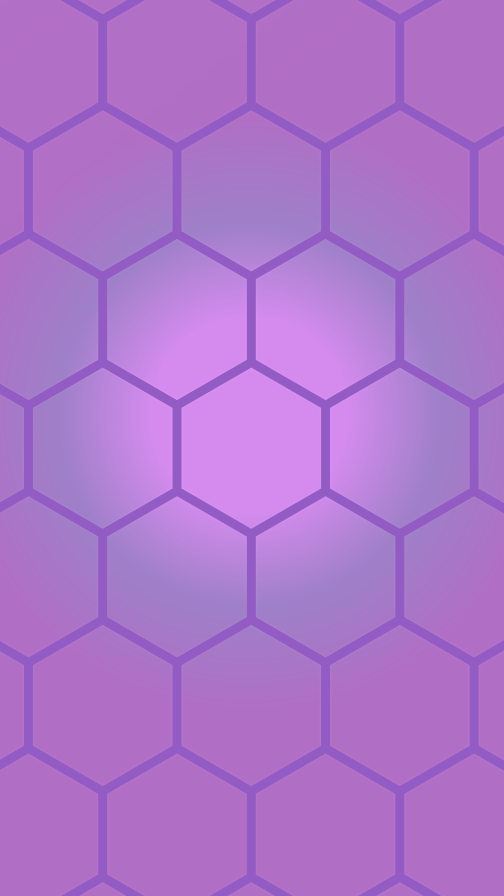
Reproduce this background procedurally as a Shadertoy shader.

```glsl
const vec3 GLOW_COLOR = vec3(0.830, 0.545, 0.930);
const vec3 RING_COLOR = vec3(0.622, 0.500, 0.785);
const vec3 OUTER_COLOR = vec3(0.692, 0.432, 0.770);
const vec3 LINE_COLOR = vec3(0.578, 0.362, 0.770);

const float CELL_WIDTH = 0.1658;
const float LINE_WIDTH = 0.0100;

// Distance to the nearest border of a pointy-top hexagon grid
float hexBorder(vec2 p, float width) {
    vec2 period = vec2(1.0, sqrt(3.0)) * width;
    vec2 a = mod(p + 0.5 * period, period) - 0.5 * period;
    vec2 b = mod(p, period) - 0.5 * period;
    vec2 local = abs(dot(a, a) < dot(b, b) ? a : b);
    return 0.5 * width - max(local.x, dot(local, vec2(0.5, 0.5 * sqrt(3.0))));
}

float ramp(float start, float end, float x) {
    return clamp((x - start) / (end - start), 0.0, 1.0);
}

// Bright core, cool ring, then the flat outer tone
vec3 radialGlow(float radius) {
    vec3 color = mix(GLOW_COLOR, RING_COLOR, ramp(0.110, 0.213, radius));
    return mix(color, OUTER_COLOR, ramp(0.217, 0.335, radius));
}

void mainImage(out vec4 fragColor, in vec2 fragCoord) {
    // Centered coordinates in units of canvas height
    vec2 p = (fragCoord - 0.5 * iResolution.xy) / iResolution.y;
    float pixel = 1.0 / iResolution.y;

    vec3 color = radialGlow(length(p - vec2(-0.003, 0.037)));
    color += 0.008 * ramp(0.3, 0.7, dot(p, vec2(-0.6, 0.8)));

    // Honeycomb lines with a faint light rim
    float edge = hexBorder(p - vec2(-0.0008, -0.0002), CELL_WIDTH) - 0.5 * LINE_WIDTH;
    color += 0.015 * (1.0 - smoothstep(0.0, 0.003, edge));
    float line = 1.0 - smoothstep(-0.6 * pixel, 0.6 * pixel, edge);
    color = mix(color, LINE_COLOR, line);

    fragColor = vec4(color, 1.0);
}
```
